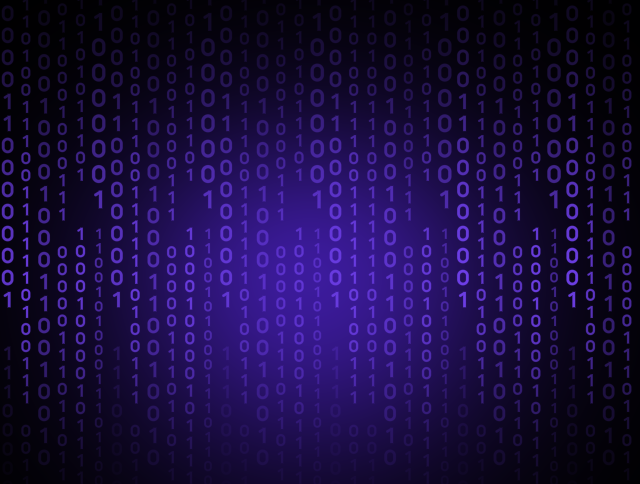
Reproduce this background procedurally as a Shadertoy shader.

```glsl
// Columns of glowing binary digits over a violet glow on black.

#define COLUMN_STEP 0.03763
#define FIRST_COLUMN 0.0158
#define GLOW_CENTER vec2(0.485, 0.43)
#define GLOW_COLOR vec3(0.235, 0.105, 0.61)
#define DIGIT_COLOR vec3(0.43, 0.245, 0.91)
#define STROKE 0.065
#define BRIGHT_LINE 0.42

// Per column type: last digit and pitch of the upper run,
// first digit and pitch of the lower run, in canvas heights.
const vec4 RUNS[6] = vec4[6](
    vec4(0.381, 0.0455, 0.270, 0.0395),
    vec4(0.179, 0.0353, 0.110, 0.0353),
    vec4(0.055, 0.0454, -0.10, 0.0400),
    vec4(0.557, 0.0353, 0.479, 0.0353),
    vec4(0.639, 0.0355, 0.517, 0.0360),
    vec4(0.588, 0.0524, 0.517, 0.0300));

// Opacity of the upper and lower run of each type.
const vec2 STRENGTH[6] = vec2[6](
    vec2(1.0, 0.35), vec2(1.0, 0.6), vec2(0.75, 0.5),
    vec2(0.9, 0.9), vec2(0.9, 1.0), vec2(0.95, 0.7));

float hash(vec2 p) {
    vec3 q = fract(vec3(p.xyx) * 0.1031);
    q += dot(q, q.yzx + 33.33);
    return fract((q.x + q.y) * q.z);
}

float segment(vec2 p, vec2 a, vec2 b) {
    vec2 ab = b - a;
    return length(p - a - ab * clamp(dot(p - a, ab) / dot(ab, ab), 0.0, 1.0));
}

float zeroShape(vec2 p) {
    float outline = length(vec2(p.x, max(abs(p.y) - 0.09, 0.0))) - 0.2;
    return abs(outline) - STROKE;
}

float oneShape(vec2 p) {
    vec2 stem = abs(p - vec2(0.07, 0.0)) - vec2(STROKE, 0.35);
    float flag = segment(p, vec2(0.05, 0.285), vec2(-0.12, 0.18)) - 0.06;
    return min(max(stem.x, stem.y), flag);
}

// Opacity of the digits at a point, in canvas heights.
float digits(vec2 p) {
    // Column and its run
    float column = floor((p.x - FIRST_COLUMN) / COLUMN_STEP + 0.5);
    int type = int(mod(column - step(19.5, column), 6.0));
    vec4 run = RUNS[type];
    bool upper = p.y > 0.5 * (run.x + run.z);
    float start = upper ? run.x : run.z;
    float pitch = upper ? run.y : run.w;
    float direction = upper ? 1.0 : -1.0;

    // Nearest digit in the run
    float row = max(floor(direction * (p.y - start) / pitch + 0.5), 0.0);
    vec2 center = vec2(FIRST_COLUMN + column * COLUMN_STEP,
                       start + direction * row * pitch);
    vec2 q = (p - center) / pitch;
    float bit = hash(vec2(row + 3.0, float(type) + (upper ? 11.0 : 29.0)));
    float d = bit < 0.52 ? zeroShape(q) : oneShape(q);
    float soft = 0.75 / (iResolution.y * pitch);
    float ink = 1.0 - smoothstep(-soft, soft, d);

    // Fade away from the bright line
    float offset = center.y - BRIGHT_LINE;
    float reach = offset > 0.0 ? 0.40 : 0.27;
    float fade = exp(-offset * offset / (reach * reach));
    float strength = upper ? STRENGTH[type].x : STRENGTH[type].y;
    return ink * fade * strength * mix(0.65, 1.0, hash(vec2(column, 7.0)));
}

// Oval glow, tighter above its center than below.
float glow(vec2 p) {
    vec2 q = p - GLOW_CENTER * vec2(iResolution.x / iResolution.y, 1.0);
    q /= vec2(0.41, q.y > 0.0 ? 0.33 : 0.40);
    return exp(-dot(q, q));
}

void mainImage(out vec4 fragColor, in vec2 fragCoord) {
    vec2 p = fragCoord / iResolution.y;
    vec3 color = GLOW_COLOR * glow(p);
    color = mix(color, DIGIT_COLOR, digits(p));
    fragColor = vec4(color, 1.0);
}
```
